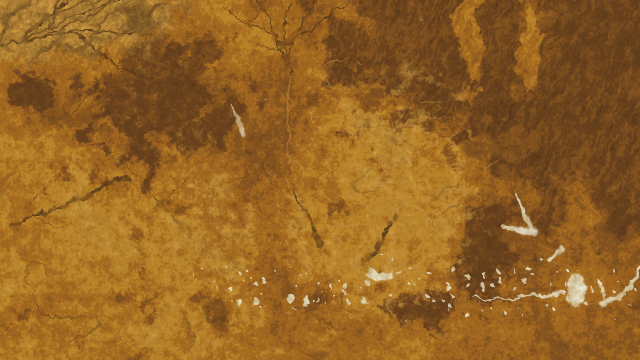
Reproduce this texture procedurally as a Shadertoy shader.

```glsl
vec2 hash2(vec2 p) {
  p = vec2(dot(p, vec2(127.1, 311.7)), dot(p, vec2(269.5, 183.3)));
  return fract(sin(p) * 43758.5);
}
// Gradient noise
float noise(vec2 p) {
  vec2 i = floor(p), f = fract(p), e = vec2(1, 0);
  vec2 u = f * f * f * (f * (f * 6.0 - 15.0) + 10.0);
  float a = dot(hash2(i) * 2.0 - 1.0, f);
  float b = dot(hash2(i + e) * 2.0 - 1.0, f - e);
  float c = dot(hash2(i + e.yx) * 2.0 - 1.0, f - e.yx);
  float d = dot(hash2(i + 1.0) * 2.0 - 1.0, f - 1.0);
  return mix(mix(a, b, u.x), mix(c, d, u.x), u.y);
}
float fbm(vec2 p, int octaves) {
  float sum = 0.0, amp = 1.0;
  for (int i = 0; i < octaves; i++, amp *= 0.65) {
    sum += amp * noise(p);
    p = mat2(1.6, 1.2, -1.2, 1.6) * p + 7.3;
  }
  return sum;
}
vec2 rotate(vec2 p, float a) {
  return mat2(cos(a), -sin(a), sin(a), cos(a)) * p;
}
// Ellipse (centre, radii); rough breaks up its border
float region(vec2 p, vec4 e, float rough) {
  return 1.0 - smoothstep(0.8, 1.15, length((p - e.xy) / e.zw) + rough);
}
// Line (start, end) that tapers toward its end
float channel(vec2 p, vec4 l, float width) {
  vec2 pa = p - l.xy, ba = l.zw - l.xy;
  float t = clamp(dot(pa, ba) / dot(ba, ba), 0.0, 1.0);
  float w = width * (1.0 - 0.7 * t);
  return 1.0 - smoothstep(w * 0.4, w + 0.6 / iResolution.y, length(pa - ba * t));
}
// Thin winding lines along the zero level of noise
float filament(vec2 p, float width) {
  return 1.0 - smoothstep(0.2 * width, width, abs(noise(p)));
}
// Channels that spread out from one root
float fan(vec2 p, vec2 root, float angle, float spread, float reach) {
  float m = 0.0;
  for (int i = 0; i < 5; i++) {
    float k = float(i) / 4.0 - 0.5, a = angle + spread * k;
    vec2 start = root + vec2(cos(angle), sin(angle)) * reach * 0.7 * abs(k);
    m = max(m, channel(p, vec4(start, root + reach * vec2(cos(a), sin(a))), 0.004));
  }
  return m;
}
// Scattered small pans, one per cell at most
float pans(vec2 p, float scale, float size) {
  vec2 q = p * scale, h = hash2(floor(q)), g = hash2(floor(q) + 41.0);
  vec2 d = (fract(q) - 0.5 - 0.4 * (h - 0.5)) * vec2(1.3, 0.8);
  float r = size * (0.05 + 0.25 * g.y * g.y);
  float edge = length(d) + 0.3 * noise(q * 3.5);
  return step(g.x, 0.5) * step(0.04, r) * (1.0 - smoothstep(r - 0.06, r + 0.06, edge));
}
vec3 soil(float t) {
  vec3 c = mix(vec3(0.31, 0.20, 0.10), vec3(0.40, 0.25, 0.11), smoothstep(0.0, 0.2, t));
  c = mix(c, vec3(0.51, 0.32, 0.12), smoothstep(0.2, 0.4, t));
  c = mix(c, vec3(0.63, 0.40, 0.12), smoothstep(0.4, 0.57, t));
  c = mix(c, vec3(0.73, 0.52, 0.16), smoothstep(0.57, 0.77, t));
  return mix(c, vec3(0.83, 0.67, 0.34), smoothstep(0.8, 1.15, t));
}
void mainImage(out vec4 fragColor, in vec2 fragCoord) {
  vec2 p = fragCoord / iResolution.y;
  vec2 warp = vec2(fbm(p * 7.0 + 3.0, 5), fbm(p * 7.0 + 19.0, 5));
  vec2 bent = p + 0.035 * warp, shore = p + 0.02 * warp;
  float broad = fbm(p * 4.0 + 0.2 * warp, 6), rough = 0.85 * fbm(p * 9.0 + 31.0, 6);
  float fine = fbm(p * 32.0, 4), grain = fbm(p * 110.0 + 5.0, 2);
  float streak = fbm(rotate(bent, -0.42) * vec2(75, 13), 3);

  // Ochre plains
  float gold = region(p, vec4(1.06, 0.46, 0.27, 0.33), rough);
  float plain = 0.8 * region(p, vec4(0.15, 0.25, 0.55, 0.38), rough);
  float rust = region(p, vec4(0.68, 0.58, 0.17, 0.38), rough);
  float tone = 0.59 + 0.22 * broad + 0.20 * fine + 0.13 * grain - 0.10 * rust;
  tone += 0.14 * max(gold, plain) - 0.10 * smoothstep(1.15, 1.45, p.x);

  // Dark streaked uplands with light tongues
  float upland = max(region(p, vec4(1.23, 0.90, 0.29, 0.28), rough),
                     region(p, vec4(1.68, 0.76, 0.30, 0.38), rough));
  float dark = 0.24 + 0.10 * broad + 0.24 * streak + 0.14 * fine + 0.10 * grain;
  tone = mix(tone, dark, 0.93 * upland);
  tone += 0.34 * max(region(bent, vec4(1.31, 0.88, 0.03, 0.18), 1.6 * rough),
                     region(bent, vec4(1.48, 0.88, 0.03, 0.16), 1.6 * rough));

  // Dark scrub
  float scrub = 0.6 * smoothstep(0.28, 0.45, rough + 0.15 * fine);
  scrub = max(scrub, region(p, vec4(0.45, 0.73, 0.20, 0.16), rough * 1.3));
  scrub = max(scrub, region(p, vec4(0.09, 0.74, 0.08, 0.05), rough * 2.0));
  scrub = max(scrub, region(p, vec4(1.34, 0.31, 0.08, 0.14), rough * 1.4));
  scrub = max(scrub, region(p, vec4(1.18, 0.14, 0.09, 0.05), rough * 1.6));
  tone = mix(tone, 0.20 + 0.20 * fine + 0.10 * (broad + grain), 0.85 * scrub);

  // Pale corner and worn ground
  float corner = region(p, vec4(0.12, 1.0, 0.38, 0.17), rough * 0.6);
  float worn = 0.8 * max(gold, plain) * smoothstep(0.0, 0.4, broad + 0.5 * fine);
  vec3 paleSoil = vec3(0.68, 0.51, 0.22) * (1.0 + 0.30 * fine + 0.20 * grain);
  vec3 col = mix(soil(tone), paleSoil, 0.8 * max(corner, worn));

  // Drainage lines
  float vein = max(fan(bent, vec2(-0.02, 0.87), 0.35, 1.1, 0.45),
                   fan(bent, vec2(0.80, 0.79), 1.57, 1.5, 0.26));
  vein = max(vein, 0.8 * corner * filament(rotate(bent, 0.6) * vec2(7, 17), 0.09));
  vein = max(vein, 0.6 * filament(bent * 8.0, 0.035) * smoothstep(0.0, 0.3, noise(p * 5.0 + 9.0)));
  vein = max(vein, channel(bent, vec4(0.34, 0.50, 0.02, 0.37), 0.009));
  vein = max(vein, channel(bent, vec4(1.01, 0.28, 1.10, 0.40), 0.010));
  vein = max(vein, channel(bent, vec4(0.90, 0.30, 0.81, 0.49), 0.006));
  col = mix(col, vec3(0.32, 0.21, 0.10), vein * clamp(0.6 + 0.8 * fine, 0.0, 0.9));
  float trail = max(channel(bent, vec4(0.80, 0.80, 0.81, 0.52), 0.004),
                    gold * filament(bent * 11.0 + 4.0, 0.04));
  col = mix(col, vec3(0.78, 0.58, 0.25), 0.45 * trail);

  // Salt pans
  float band = exp(-pow((p.y - 0.2) / 0.07, 2.0)) * smoothstep(0.4, 0.8, p.x);
  float salt = max(pans(shore, 22.0, band), pans(rotate(shore, 0.5), 35.0, band));
  salt = max(salt, region(shore, vec4(1.595, 0.19, 0.021, 0.042), 0.6 * rough));
  salt = max(salt, region(shore, vec4(1.065, 0.24, 0.03, 0.02), 1.6 * rough));
  salt = max(salt, channel(shore, vec4(1.48, 0.36, 1.40, 0.37), 0.016));
  salt = max(salt, channel(shore, vec4(1.48, 0.36, 1.43, 0.46), 0.009));
  salt = max(salt, channel(shore, vec4(1.56, 0.31, 1.51, 0.28), 0.009));
  salt = max(salt, channel(bent, vec4(1.67, 0.15, 1.79, 0.26), 0.013));
  salt = max(salt, channel(bent, vec4(1.56, 0.18, 1.31, 0.17), 0.006));
  salt = max(salt, 0.7 * channel(shore, vec4(0.68, 0.63, 0.65, 0.71), 0.008));
  vec3 saltColor = mix(vec3(0.76, 0.66, 0.44), vec3(0.89, 0.87, 0.78), 0.7 + fine);
  fragColor = vec4(clamp(mix(col, saltColor, 0.9 * salt), 0.0, 1.0), 1.0);
}
```
